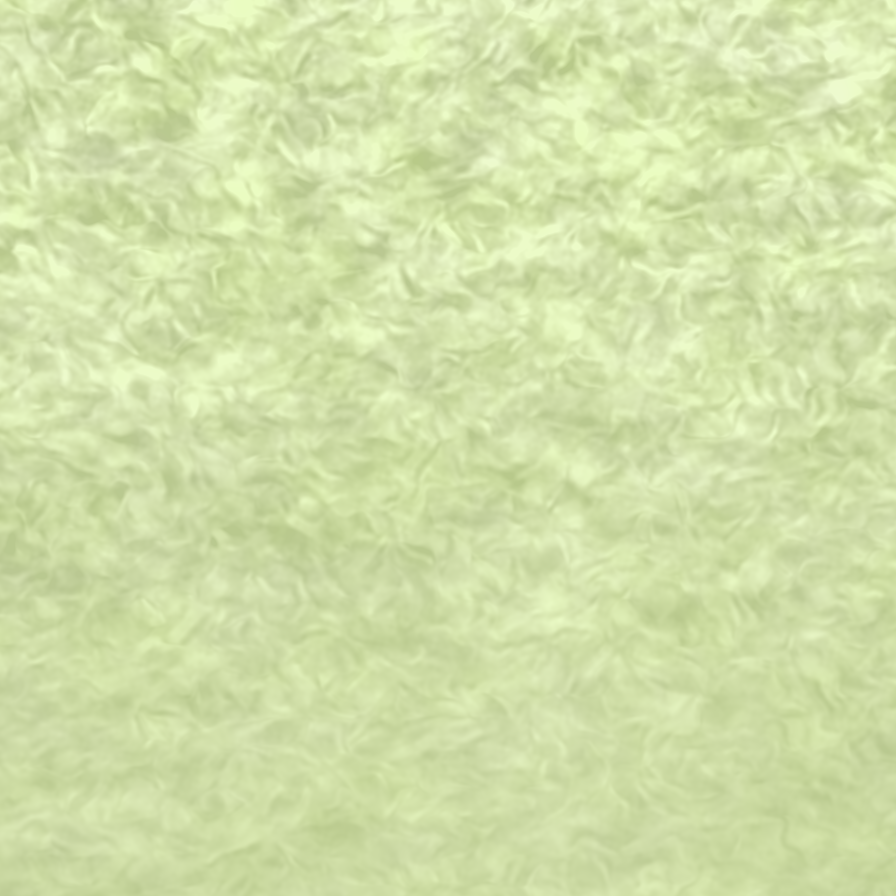
Write a three.js fragment shader that draws this texture.

```glsl
// Pale green meadow turf: short soft blades in flat clumps, brighter and crisper towards the top.
varying vec2 vUv;

float hash(vec2 cell) {
  vec3 q = fract(vec3(cell.xyx) * 0.1031);
  q += dot(q, q.yzx + 33.33);
  return fract((q.x + q.y) * q.z);
}

// Smooth value noise centred on zero, from -0.5 to 0.5.
float noise(vec2 p) {
  vec2 cell = floor(p);
  vec2 f = fract(p);
  f = f * f * (3.0 - 2.0 * f);
  float low = mix(hash(cell), hash(cell + vec2(1.0, 0.0)), f.x);
  float high = mix(hash(cell + vec2(0.0, 1.0)), hash(cell + vec2(1.0, 1.0)), f.x);
  return mix(low, high, f.y) - 0.5;
}

mat2 rotation(float angle) {
  float c = cos(angle);
  float s = sin(angle);
  return mat2(c, -s, s, c);
}

// Noise stretched into strokes that lie along one angle.
float strokes(vec2 p, float angle) {
  return noise(rotation(angle) * p * vec2(42.0, 125.0) + angle * 37.0 + 90.0);
}

// Blades change direction from tuft to tuft.
float blades(vec2 p) {
  float steep = smoothstep(-0.12, 0.12, noise(p * vec2(26.0, 34.0) + 11.0));
  float leaning = smoothstep(-0.12, 0.12, noise(p * vec2(24.0, 38.0) + 57.0));
  float flatBlades = mix(strokes(p, 0.3), strokes(p, -0.4), leaning);
  float steepBlades = mix(strokes(p, 0.95), strokes(p, -1.1), leaning);
  return mix(flatBlades, steepBlades, steep);
}

// Wide, low clumps in three sizes, turned slightly to hide the noise grid.
float clumps(vec2 p) {
  float sum = 0.0;
  float weight = 0.5;
  vec2 scale = vec2(13.0, 27.0);
  for (int i = 0; i < 3; i++) {
    float turn = 0.16 - 0.2 * float(i);
    sum += weight * noise(rotation(turn) * p * scale + 19.0 * float(i));
    scale *= 1.95;
    weight *= 0.95;
  }
  return sum;
}

void main() {
  // Bend the ground a little so that clumps have ragged outlines.
  vec2 bend = vec2(noise(vUv * 48.0 + 5.0), noise(vUv * 52.0 + 71.0));
  vec2 ground = vUv + bend * vec2(0.014, 0.010);

  // Broad light over the field.
  float broad = noise(vUv * vec2(3.0, 5.0) + 3.0) + 0.6 * noise(vUv * vec2(5.0, 14.0) + 41.0);
  float light = 0.29 + 0.31 * vUv.y + 0.08 * (vUv.x - 0.5) + 0.2 * broad;

  // Turf relief, softer near the bottom.
  float grain = noise(rotation(0.5) * vUv * 165.0 + 200.0);
  float relief = 0.62 * clumps(ground) + 0.52 * blades(ground) + 0.14 * grain;
  float contrast = mix(0.75, 1.95, smoothstep(-0.05, 1.0, vUv.y));
  float tone = clamp(light + relief * contrast, -0.08, 1.08);

  vec3 shade = vec3(0.74, 0.80, 0.575);
  vec3 straw = vec3(0.825, 0.88, 0.665);
  vec3 glow = vec3(0.91, 0.97, 0.765);
  vec3 color = mix(mix(shade, straw, tone * 2.0), mix(straw, glow, tone * 2.0 - 1.0), step(0.5, tone));

  // Faint grey and yellow patches, mostly in the upper part.
  float tint = noise(ground * vec2(11.0, 17.0) + 130.0) + 0.6 * noise(ground * 45.0 + 170.0);
  color += vec3(0.012, -0.008, 0.055) * tint * (0.35 + 0.65 * vUv.y);

  gl_FragColor = vec4(color, 1.0);
}
```
